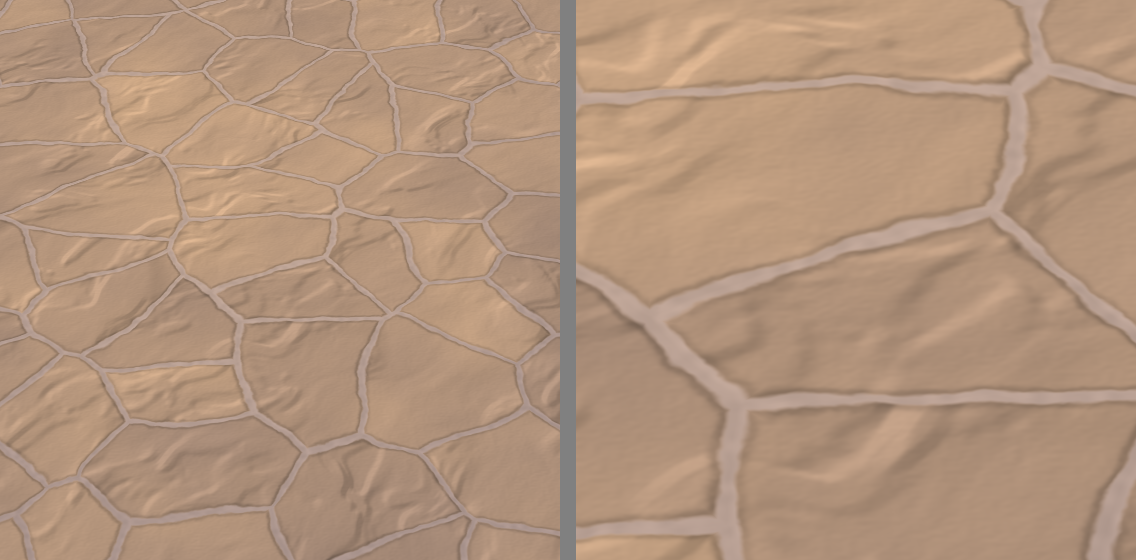
Left, the full canvas; right, a detail of the centre.
Write a three.js fragment shader that draws this texture.

```glsl
varying vec2 vUv;

vec2 hash2(vec2 p) {
  vec3 a = fract(p.xyx * vec3(0.1031, 0.1030, 0.0973));
  a += dot(a, a.yzx + 33.33);
  return fract((a.xx + a.yz) * a.zy);
}

float noise(vec2 p) {
  vec2 i = floor(p), f = fract(p);
  f = f * f * (3.0 - 2.0 * f);
  float low = mix(hash2(i).x, hash2(i + vec2(1.0, 0.0)).x, f.x);
  float high = mix(hash2(i + vec2(0.0, 1.0)).x, hash2(i + 1.0).x, f.x);
  return mix(low, high, f.y);
}

float fbm(vec2 p) {
  float sum = 0.0, amp = 0.55;
  for (int i = 0; i < 4; i++) {
    sum += amp * noise(p);
    p = mat2(0.8, -0.6, 0.6, 0.8) * p * 2.1 + 7.3;
    amp *= 0.47;
  }
  return sum;
}

// Perspective: canvas to ground, about one stone per unit
vec2 toGround(vec2 uv) {
  float depth = 1.0 - 0.4 * uv.y;
  return vec2((uv.x - 0.5) * 3.8, uv.y * 4.8) / depth + vec2(23.0, 41.0);
}

// Distance to the nearest joint in x, random pair of the stone in yz
vec3 paving(vec2 p) {
  p += 0.16 * (vec2(noise(p * 1.7), noise(p * 1.7 + 31.0)) - 0.5);
  p += 0.06 * (vec2(fbm(p * 7.0), fbm(p * 7.0 + 53.0)) - 0.5);
  vec2 cell = floor(p), f = fract(p), nearest = vec2(0.0), stone = vec2(0.0);
  float best = 9.0;
  for (int y = -1; y <= 1; y++)
    for (int x = -1; x <= 1; x++) {
      vec2 g = vec2(float(x), float(y));
      vec2 r = g + 0.03 + 0.94 * hash2(cell + g) - f;
      if (dot(r, r) < best) { best = dot(r, r); nearest = r; stone = g; }
    }
  float edge = 9.0;
  for (int y = -2; y <= 2; y++)
    for (int x = -2; x <= 2; x++) {
      vec2 g = stone + vec2(float(x), float(y));
      vec2 r = g + 0.03 + 0.94 * hash2(cell + g) - f;
      vec2 gap = r - nearest;
      if (dot(gap, gap) > 0.0001)
        edge = min(edge, dot(0.5 * (r + nearest), normalize(gap)));
    }
  return vec3(edge, hash2(cell + stone + 71.0));
}

// Split slate surface: diagonal ledges over soft swells
float slate(vec2 p, vec2 id) {
  float angle = 0.8 + 0.7 * (id.x - 0.5);
  float c = cos(angle), s = sin(angle);
  p += 0.2 * (vec2(noise(p * 3.0), noise(p * 3.0 + 17.0)) - 0.5);
  vec2 q = vec2(c * p.x + s * p.y, c * p.y - s * p.x);
  float layers = fbm(q * vec2(1.2, 2.9) + id * 40.0);
  float broken = smoothstep(0.3, 0.7, noise(p * 1.5 + id * 23.0));
  float ledges = smoothstep(0.40, 0.49, layers) + smoothstep(0.55, 0.64, layers);
  return 0.5 * broken * ledges + 0.9 * layers;
}

float grain(vec2 p) {
  return noise(p * vec2(45.0, 60.0)) + 0.8 * noise(p * 26.0);
}

void main() {
  vec2 p = toGround(vUv);
  vec3 pave = paving(p);
  vec2 id = pave.yz;
  float edge = pave.x + 0.014 * (noise(p * 6.0) - 0.5);

  // Stone tint, varied by stone and by soft stains
  float tint = 0.06 + 0.55 * id.y + 0.9 * (fbm(p * 1.3 + 9.0) - 0.3);
  vec3 color = mix(vec3(0.635, 0.528, 0.455), vec3(0.765, 0.628, 0.505), clamp(tint, 0.0, 1.0));

  // Ledges and grain lit from the upper left
  float relief = slate(p, id) - slate(p + 0.05 * vec2(-0.75, 0.66), id);
  float rough = grain(p) - grain(p + 0.012 * vec2(-0.75, 0.66));
  color *= 1.0 + 0.24 * clamp(relief, -0.6, 0.55) + 0.028 * rough;

  // Rounded shoulders of the stones, brighter on the left side
  float across = paving(p + vec2(-0.02, 0.0)).x;
  float side = clamp((pave.x - across) / 0.02, -1.0, 1.0);
  float rim = (edge - 0.033) / 0.015;
  color *= 1.0 + (0.05 * side - 0.13) * exp(-rim * rim);

  // Pale joints
  vec3 grout = vec3(0.705, 0.613, 0.57) * (0.97 + 0.07 * noise(p * 24.0) + 0.02 * side);
  color = mix(grout, color, smoothstep(0.014, 0.033, edge));

  // Broad light pool, greyer toward the near corners
  float pool = 1.0 - smoothstep(0.1, 0.85, length(vUv - vec2(0.42, 0.72)));
  color *= mix(vec3(0.945, 0.95, 0.975), vec3(1.055, 1.05, 1.03), pool);
  gl_FragColor = vec4(color, 1.0);
}
```
